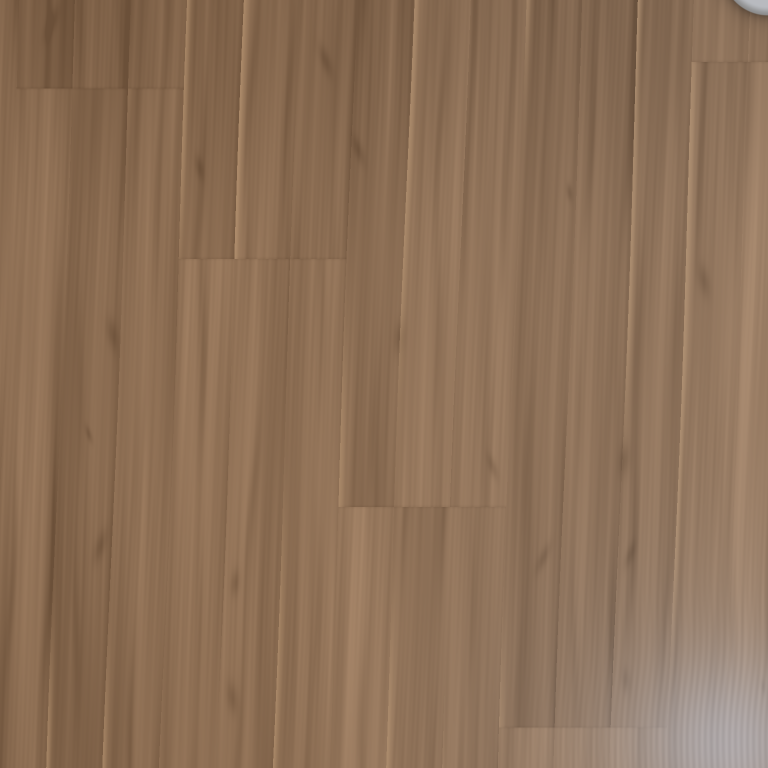
A Shadertoy shader for this texture:

```glsl
// Laminate wood floor: leaning vertical planks of three strips, with grain, knots and window glare.
#define PLANK_W 0.22
#define PLANK_LEN 1.11
#define STRIPS 3.0
#define LEAN 0.037
#define FIRST_EDGE 0.025
#define END_STEP 0.285
#define GRAIN_AMOUNT 0.125
#define STREAK_AMOUNT 0.38
#define DARK_WOOD vec3(0.455, 0.345, 0.25)
#define LIGHT_WOOD vec3(0.635, 0.505, 0.39)
#define SAPWOOD vec3(0.71, 0.575, 0.44)
#define GLARE vec3(0.69, 0.68, 0.70)

const float TAU = 6.2832;

float hash(vec2 p) {
    return fract(sin(dot(p, vec2(127.1, 311.7))) * 43758.5);
}

// Layered sines, stretched along the plank and gently bent
float grain(vec2 p, float seed) {
    float sum = 0.0, amp = 1.0, freq = 58.0;
    for (int i = 0; i < 6; i++) {
        float k = float(i);
        float phase = TAU * hash(vec2(seed * 91.0, k));
        float bend = 1.1 * sin(p.y * (2.0 + 1.4 * k) + 3.0 * phase);
        float fade = 0.65 + 0.35 * sin(p.y * (5.0 + 2.3 * k) + 5.0 * phase);
        sum += amp * fade * sin(freq * p.x + phase + bend);
        freq *= 1.8;
        amp *= 0.82;
    }
    return sum;
}

// Narrow dark streaks that swell and thin out along the plank
float streaks(vec2 p, float seed) {
    float phase = TAU * hash(vec2(seed * 57.0, 3.0));
    float bend = 0.7 * sin(5.0 * p.y + phase) + 0.25 * sin(17.0 * p.y + 2.0 * phase);
    float ridge = 0.5 + 0.5 * sin(125.0 * p.x + phase + bend);
    float swell = 0.5 + 0.3 * sin(7.0 * p.y + 4.0 * phase) + 0.2 * sin(19.0 * p.y + phase);
    return pow(ridge, 9.0) * swell;
}

// Scattered dark knots, at most one in each cell
float knots(vec2 p) {
    vec2 grid = p / vec2(0.10, 0.17);
    vec2 cell = floor(grid);
    vec2 center = 0.25 + 0.5 * vec2(hash(cell), hash(cell + 17.0));
    vec2 d = (fract(grid) - center) * vec2(0.10, 0.17);
    d.x += 0.7 * d.y * (hash(cell + 31.0) - 0.5);
    d /= (0.5 + 0.7 * hash(cell + 43.0)) * vec2(0.006, 0.018);
    return step(0.72, hash(cell + 59.0)) * exp(-dot(d, d));
}

vec3 woodFloor(vec2 p) {
    // Plank column, plank along the column, and strip in the plank
    vec2 q = vec2(p.x + LEAN * (1.0 - p.y), p.y);
    float x = (q.x - FIRST_EDGE + 0.0015 * sin(6.0 * q.y + 9.0 * q.x)) / PLANK_W;
    float column = floor(x);
    float joint = 0.92 - END_STEP * column - 0.035 * cos(2.5 * column);
    float along = (q.y - mod(joint, PLANK_LEN)) / PLANK_LEN;
    float strip = floor(fract(x) * STRIPS);
    vec2 id = vec2(column * STRIPS + strip, floor(along));
    float seed = hash(id);

    // Distances to the strip sides and the plank ends
    float stripW = PLANK_W / STRIPS;
    float left = fract(fract(x) * STRIPS) * stripW;
    float right = stripW - left;
    float end = min(fract(along), 1.0 - fract(along)) * PLANK_LEN;

    // Tone from strip, grain, streaks, dark sides and knots
    float tone = 0.66 + 0.30 * (seed - 0.5);
    tone += GRAIN_AMOUNT * grain(q, seed);
    tone -= STREAK_AMOUNT * streaks(q, seed);
    float wave = 0.6 + 0.4 * sin(8.0 * q.y + TAU * seed);
    tone -= 0.5 * hash(id + 7.0) * wave * exp(-right / 0.011);
    tone -= 0.40 * knots(q);
    tone -= 0.13 * exp(-end * end / 4e-6);

    // Broad light: dim at the top and lower left, brighter at right
    tone += 0.22 * (p.x - 0.45);
    tone -= 0.28 * smoothstep(0.65, 1.05, p.y);
    tone -= 0.24 * smoothstep(0.45, 0.0, length(p * vec2(0.8, 1.0)));
    vec3 color = mix(DARK_WOOD, LIGHT_WOOD, clamp(tone, -0.2, 1.15));

    // Pale sapwood lines that fade in and out along some strips
    float sap = step(0.5, hash(id + 13.0)) * exp(-left * left / 3.2e-5);
    sap *= smoothstep(-0.5, 0.6, sin(4.0 * q.y + TAU * hash(id + 23.0)));
    color = mix(color, SAPWOOD, 0.72 * sap);

    // Warm at left, cooler at right
    color += vec3(-0.006, 0.008, 0.022) * smoothstep(0.25, 0.95, p.x);

    // Glare in the lower right corner, finely ribbed, with a wide soft halo
    vec2 g = (p - vec2(0.95, 0.03)) / vec2(0.13, 0.11);
    float r2 = dot(g, g);
    color = mix(color, GLARE, 0.60 * exp(-r2) + 0.25 * exp(-0.22 * r2));
    color += 0.022 * sin(800.0 * q.x + 2.0 * sin(30.0 * q.y)) * exp(-0.4 * r2);

    // Pale round object reaching in at the top right, with its shadow
    float rim = length(p - vec2(1.0, 1.04)) - 0.06;
    color *= 1.0 - 0.3 * exp(-max(rim, 0.0) / 0.008);
    vec3 pale = mix(vec3(0.72, 0.73, 0.75), vec3(0.55), smoothstep(-0.012, 0.0, rim));
    return mix(color, pale, smoothstep(0.001, -0.001, rim));
}

void mainImage(out vec4 fragColor, in vec2 fragCoord) {
    // Four samples per pixel smooth every edge
    vec3 sum = vec3(0.0);
    for (int i = 0; i < 4; i++) {
        vec2 offset = vec2(float(i % 2), float(i / 2)) * 0.5 - 0.25;
        sum += woodFloor((fragCoord + offset) / iResolution.xy);
    }
    fragColor = vec4(sum / 4.0, 1.0);
}
```
